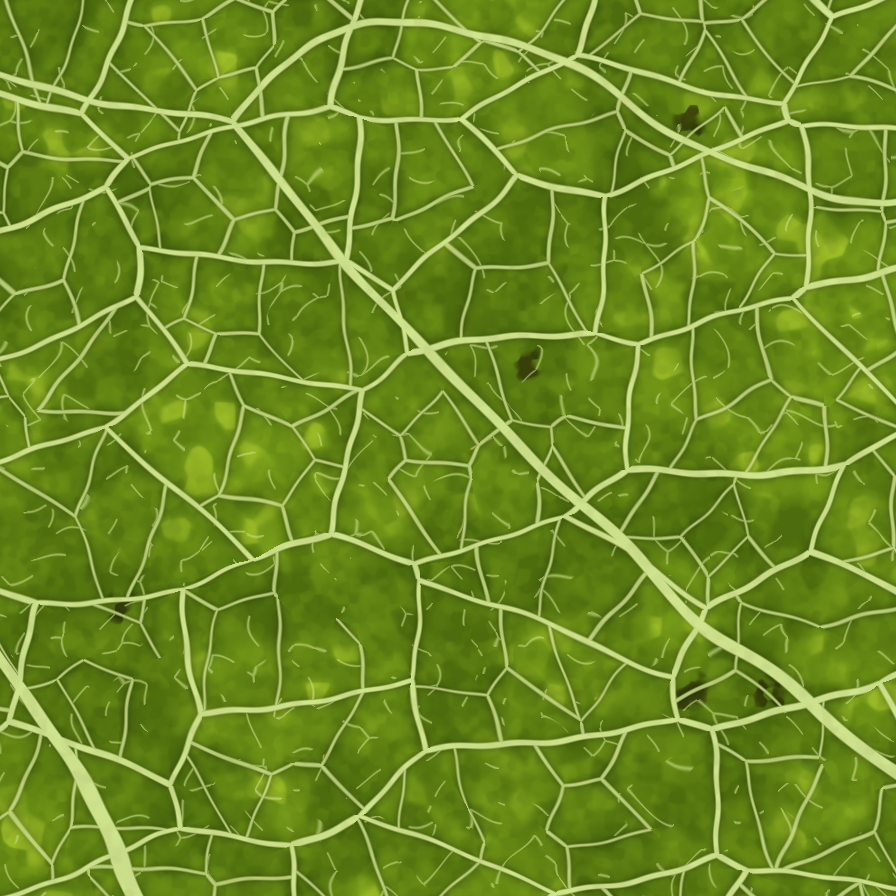
Reproduce this texture procedurally as a WebGL 2 fragment shader.

```glsl
#version 300 es
precision highp float;
// A backlit green leaf blade with a nested network of pale, branching veins.
uniform vec2 u_resolution;
out vec4 fragColor;

vec2 hash2(vec2 c) {
    vec3 q = fract(c.xyx * vec3(0.1031, 0.1030, 0.0973));
    q += dot(q, q.yzx + 33.33);
    return fract((q.xx + q.yz) * q.zy);
}

vec2 siteIn(vec2 cell) {
    return cell + 0.1 + 0.8 * hash2(cell + 57.0);
}

// Tilted, stretched frame of the large vein meshes.
vec2 meshFrame(vec2 p) {
    return vec2(dot(p, vec2(0.98, 0.2)) * 3.9, dot(p, vec2(-0.2, 0.98)) * 6.5);
}

// Nearest site in xy, second nearest in zw.
vec4 nearestTwo(vec2 q) {
    vec4 sites = vec4(90.0);
    vec2 best = vec2(1e6);
    for (int k = 0; k < 9; k++) {
        vec2 s = siteIn(floor(q) + vec2(k % 3 - 1, k / 3 - 1));
        float d = distance(s, q);
        if (d < best.x) { best = vec2(d, best.x); sites = vec4(s, sites.xy); }
        else if (d < best.y) { best.y = d; sites.zw = s; }
    }
    return sites;
}

// The same search, limited to small sites that lie inside one large mesh.
vec4 nestedTwo(vec2 q, float scale, vec2 parent) {
    vec4 sites = vec4(90.0, 90.0, -90.0, 80.0);
    vec2 best = vec2(1e6);
    for (int k = 0; k < 25; k++) {
        vec2 s = siteIn(floor(q) + vec2(k % 5 - 2, k / 5 - 2));
        if (distance(nearestTwo(meshFrame(s / scale)).xy, parent) > 0.01) continue;
        float d = distance(s, q);
        if (d < best.x) { best = vec2(d, best.x); sites = vec4(s, sites.xy); }
        else if (d < best.y) { best.y = d; sites.zw = s; }
    }
    return sites;
}

// Canvas distance to the border between two sites.
float borderDistance(vec2 q, vec4 s, vec2 scale) {
    vec2 n = normalize(s.zw - s.xy);
    return dot(0.5 * (s.xy + s.zw) - q, n) / length(n * scale);
}

// Smooth cellular blotches, 0 to 1.
float blotches(vec2 q) {
    vec2 sum = vec2(0.0);
    for (int k = 0; k < 9; k++) {
        vec2 cell = floor(q) + vec2(k % 3 - 1, k / 3 - 1);
        vec2 r = siteIn(cell) - q;
        sum += exp(-7.0 * dot(r, r)) * vec2(hash2(cell + 211.0).x, 1.0);
    }
    return sum.x / sum.y;
}

float curveDistance(float height, float slope) {
    return abs(height) / sqrt(1.0 + slope * slope);
}

void main() {
    vec2 p = gl_FragCoord.xy / u_resolution.y;
    float soft = max(0.0014, 0.8 / u_resolution.y);

    // Gentle wobble of every vein
    vec2 w = p + 0.005 * sin(p.yx * vec2(23.0, 19.0) + 2.0 * sin(p * 11.0))
               + 0.0012 * sin(p.yx * vec2(97.0, 83.0) + p * 41.0);

    // Large meshes, small meshes within them, and loose spurs
    vec2 q = meshFrame(w);
    vec4 mesh = nearestTwo(q);
    float meshHalf = mix(0.0024, 0.0038, hash2(mesh.xy + mesh.zw).x);
    float meshGap = borderDistance(q, mesh, vec2(3.9, 6.5)) - meshHalf;

    vec4 small = nestedTwo(w * 13.0, 13.0, mesh.xy);
    float smallKind = hash2(small.xy + small.zw).x;
    float smallGap = borderDistance(w * 13.0, small, vec2(13.0)) - mix(0.0012, 0.0023, smallKind);
    if (smallKind < 0.1) smallGap = 1.0;

    vec2 u = w * 25.0 + 0.22 * sin(w.yx * 70.0);
    vec4 spur = nearestTwo(u);
    float spurGap = borderDistance(u, spur, vec2(25.0)) - 0.0011;
    spurGap += 0.004 * smoothstep(0.2, 0.7, sin(w.x * 95.0 + 3.0 * sin(w.y * 60.0)));
    if (hash2(spur.xy + spur.zw).x < 0.6) spurGap = 1.0;

    // Midrib, upper arch, side fork and the thick rib in the lower corner
    float t = w.x - 0.264;
    float rib = curveDistance(w.y - 0.86 + t * (1.28 - 0.42 * t), 0.84 * t - 1.28) - mix(0.0042, 0.0082, t);
    float arch = curveDistance(w.y - 0.86 - t * (1.31 - 4.23 * t + 3.13 * t * t),
                               1.31 - 8.46 * t + 9.39 * t * t) - 0.0038;
    float fork = curveDistance(w.y - 0.86 + 0.2 * t, -0.2) - 0.0034;
    float corner = curveDistance(w.y - 0.265 + w.x * (1.4 + 2.0 * w.x), 1.4 + 4.0 * w.x)
                 - mix(0.0095, 0.0065, w.y * 3.5);
    float ribGap = min(corner, t > 0.0 ? min(rib, arch) : fork);

    // Mottled blade with yellow flecks
    float broad = blotches(p * 11.0 + 5.0);
    float grain = blotches(p * 38.0);
    float fine = blotches(p * 95.0 + 31.0);
    float tone = 0.43 + 0.65 * (broad - 0.5) + 0.5 * (grain - 0.5) + 0.3 * (fine - 0.5);
    vec3 color = mix(vec3(0.30, 0.425, 0.05), vec3(0.485, 0.635, 0.1), clamp(tone, 0.0, 1.15));
    color += vec3(0.13, 0.11, 0.05) * smoothstep(0.68, 0.95, grain) * smoothstep(0.4, 0.8, broad);

    // Rare brown blemishes
    vec2 cell = floor(p * 11.0);
    float blemish = length(p * 11.0 - cell - 0.5) + 0.3 * (fine - 0.5);
    color = mix(color, vec3(0.19, 0.2, 0.03),
                step(0.96, hash2(cell + 19.0).y) * 0.8 * (1.0 - smoothstep(0.04, 0.19, blemish)));

    // Shaded grooves, then veins from faint to strong
    float mainGap = min(ribGap, meshGap);
    color *= 1.0 - 0.22 * exp(-max(min(mainGap, smallGap), 0.0) * 230.0);
    float spurs = 0.62 * (1.0 - smoothstep(-soft, soft, spurGap));
    float smalls = 0.82 * (1.0 - smoothstep(-soft, soft, smallGap));
    float mains = 0.96 * (1.0 - smoothstep(-soft, soft, mainGap));
    vec3 pale = mix(vec3(0.84, 0.92, 0.58), vec3(0.79, 0.86, 0.54), fine);
    color = mix(color, pale, max(mains, max(smalls, spurs)));
    fragColor = vec4(color, 1.0);
}
```
